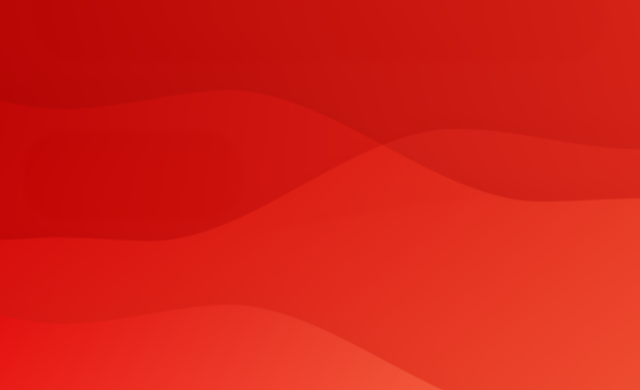
This background is drawn by a Shadertoy shader. Its source:

```glsl
// Height of the long wave: smooth steps between its crests and troughs
float longWave(float x) {
    float h = 0.756 - 0.036 * smoothstep(-0.078, 0.098, x);
    h += 0.049 * smoothstep(0.098, 0.365, x);
    h -= 0.286 * smoothstep(0.355, 0.846, x);
    return h + 0.008 * smoothstep(0.846, 1.0, x);
}

// Height of the wave that climbs to the right
float risingWave(float x) {
    float h = 0.385 + 0.006 * smoothstep(0.0, 0.091, x);
    h -= 0.009 * smoothstep(0.091, 0.241, x);
    h += 0.287 * smoothstep(0.235, 0.710, x);
    return h - 0.052 * smoothstep(0.716, 1.0, x);
}

// Linear colour wash, starting from the lower left corner
vec3 wash(vec2 uv, vec3 corner, vec3 across, vec3 up) {
    return corner + across * uv.x + up * uv.y;
}

// Soft shade cast on the area just above an edge
float shade(float height) {
    return 0.016 * smoothstep(-0.003, 0.003, height) * exp(-max(height, 0.0) / 0.05);
}

// Smoothed coverage of the area below an edge
float below(float height) {
    return 1.0 - smoothstep(-0.004, 0.004, height);
}

// Coverage of a rounded panel with a soft rim
float panel(vec2 p, vec2 halfSize, float radius) {
    vec2 q = abs(p) - halfSize + radius;
    float d = length(max(q, 0.0)) + min(max(q.x, q.y), 0.0) - radius;
    return 1.0 - smoothstep(-0.012, 0.012, d);
}

void mainImage(out vec4 fragColor, in vec2 fragCoord) {
    vec2 uv = fragCoord / iResolution.xy;
    vec2 p = fragCoord / iResolution.y;

    // Signed heights above the three edges
    float overLong = uv.y - longWave(uv.x);
    float overRising = uv.y - risingWave(uv.x);
    float overLow = overLong + 0.55;

    // One wash for each area
    vec3 top = wash(uv, vec3(0.685, 0.012, 0.012), vec3(0.115, 0.11, 0.07), vec3(0.04, 0.015, 0.01));
    vec3 left = wash(uv, vec3(0.79, 0.035, 0.03), vec3(0.125, 0.125, 0.085), vec3(-0.05, -0.01, -0.01));
    vec3 right = wash(uv, vec3(0.735, 0.045, 0.035), vec3(0.09, 0.10, 0.06), vec3(0.05, 0.02, 0.02));
    vec3 middle = wash(uv, vec3(0.865, 0.11, 0.08), vec3(0.07, 0.19, 0.11), vec3(-0.06, -0.14, -0.085));
    vec3 low = wash(uv, vec3(0.915, 0.11, 0.095), vec3(0.05, 0.34, 0.20), vec3(-0.15, -0.23, -0.18));

    // Faint panels inside the two dark sheets
    top -= 0.006 * panel(p - vec2(0.82, 1.02), vec2(0.735, 0.18), 0.12);
    left -= 0.009 * panel(p - vec2(0.34, 0.55), vec2(0.28, 0.115), 0.10);

    // Overlap the translucent sheets
    float underLong = below(overLong);
    vec3 color = mix(mix(top, left, underLong), mix(right, middle, underLong), below(overRising));
    color = mix(color, low, below(overLow));
    color *= 1.0 - max(max(shade(overLong), shade(overRising)), shade(overLow));

    // Faint fold inside the middle sheet
    float fold = uv.y - 0.40 - 0.09 * smoothstep(0.33, 0.75, uv.x);
    float foldSpan = smoothstep(0.35, 0.5, uv.x) * (1.0 - smoothstep(0.65, 0.85, uv.x));
    color -= 0.008 * foldSpan * smoothstep(-0.01, 0.01, fold) * exp(-max(fold, 0.0) / 0.04);

    fragColor = vec4(clamp(color, 0.0, 1.0), 1.0);
}
```
